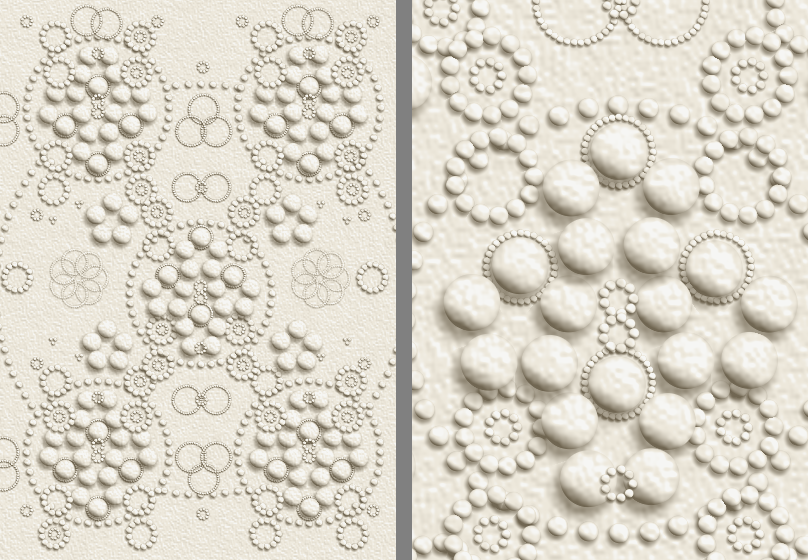
Left, the full canvas; right, a detail of the centre.
This pattern is drawn by a Shadertoy shader. Its source:

```glsl
// Embossed cream paper with beaded medallions, pentagon clusters and linked bead rings.
const float WIDTH = 5.44;              // canvas width in layout units, y runs down
const float GROUND = 0.91;             // tone of the flat paper
const float QUARTER = 1.5707963;
const vec2 LIGHT = vec2(0.5, -0.866);

float hash(vec2 p) {
    vec3 h = fract(vec3(p.xyx) * 0.1031);
    h += dot(h, h.yzx + 33.33);
    return fract((h.x + h.y) * h.z);
}

float noise(vec2 p) {
    vec2 i = floor(p), f = fract(p);
    f = f * f * (3.0 - 2.0 * f);
    return mix(mix(hash(i), hash(i + vec2(1, 0)), f.x),
               mix(hash(i + vec2(0, 1)), hash(i + 1.0), f.x), f.y);
}

// Fine embossed tooth of the paper
float paperGrain(vec2 p) {
    vec2 s = p * 42.0;
    return 0.085 * (noise(s) - noise(s + LIGHT)) + 0.02 * (noise(p * 9.0) - 0.5);
}

// Raised dome at q with a soft shadow cast at shadowQ
float dome(float tone, vec2 q, vec2 shadowQ, float r, float px) {
    float shade = 1.0 - smoothstep(-0.3 * r, 0.3 * r + px, length(shadowQ) - r);
    tone *= 1.0 - 0.36 * shade;
    vec2 n = q / r;
    float slope = dot(n, LIGHT), m = min(length(n), 1.0);
    float body = 0.935 + 0.05 * slope - 0.44 * smoothstep(0.25, 1.05, -slope) - 0.13 * pow(m, 8.0);
    return mix(tone, body, clamp(0.5 + (r - length(q)) / px, 0.0, 1.0));
}

// Offset from the nearest of n slightly uneven beads on a circle
vec2 nearBead(vec2 p, vec2 c, float R, float n, float r, float phase) {
    vec2 q = p - c;
    float stepAngle = 4.0 * QUARTER / n;
    float k = mod(round((atan(q.y, q.x) - phase) / stepAngle), n);
    float a = k * stepAngle + phase;
    vec2 seed = vec2(k + c.x * 37.0, n + c.y * 53.0);
    vec2 wobble = vec2(hash(seed), hash(seed + 19.0)) - 0.5;
    return q - R * vec2(cos(a), sin(a)) - 0.2 * r * wobble;
}

float beadRing(float tone, vec2 p, vec2 c, float R, float n, float r, float phase, float px) {
    if (abs(length(p - c) - R) > 2.0 * r + px) return tone;
    vec2 q = nearBead(p, c, R, n, r, phase);
    vec2 s = nearBead(p + LIGHT * 0.4 * r, c, R, n, r, phase);
    return dome(tone, q, s, r, px);
}

float tinyRing(float tone, vec2 p, vec2 c, float px) {
    return beadRing(tone, p, c, 0.065, 9.0, 0.02, 0.0, px);
}

// Several fine beaded rings linked around one centre
float linkedRings(float tone, vec2 p, vec2 c, int count, float spread, float R,
                  float phase, float strength, float px) {
    if (length(p - c) > spread + R + 0.1) return tone;
    float drawn = tone;
    for (int i = 0; i < count; i++) {
        float a = phase + 4.0 * QUARTER * float(i) / float(count);
        drawn = beadRing(drawn, p, c + spread * vec2(cos(a), sin(a)), R, 38.0, 0.016, 0.0, px);
    }
    return mix(tone, drawn, strength);
}

float pentagon(float tone, vec2 p, vec2 c, float phase, float px) {
    return beadRing(tone, p, c, 0.242, 5.0, 0.13, phase, px);
}

// Four mirrored pairs of bead rings around a medallion, some with a tiny ring inside
float satellites(float tone, vec2 p, vec2 c, float flip, float px) {
    vec2 place[4] = vec2[4](vec2(0.58, 0.98), vec2(0.53, 0.49), vec2(0.57, -0.66), vec2(0.60, -1.12));
    for (int i = 0; i < 8; i++) {
        vec2 o = c + place[i / 2] * vec2(i % 2 == 0 ? -1.0 : 1.0, flip);
        tone = beadRing(tone, p, o, 0.18, 13.0, 0.043, 0.0, px);
        if (hash(o * 71.0) > 0.45) tone = tinyRing(tone, p, o, px);
    }
    return tone;
}

float medallion(float tone, vec2 p, vec2 c, float flip, float px) {
    float d = length(p - c);
    if (d > 1.6) return tone;
    tone = mix(GROUND, tone, smoothstep(0.98 - px, 0.98 + px, d));
    tone = beadRing(tone, p, c, 0.98, 44.0, 0.046, 0.0, px);
    if (flip > 0.0) tone = satellites(tone, p, c, flip, px);
    for (int i = 0; i < 4; i++) {
        float a = QUARTER * float(i);
        vec2 o = c + vec2(0.45 * cos(a), 0.53 * sin(a));
        tone = beadRing(tone, p, o - vec2(0.0, 0.242 * flip), 0.156, 32.0, 0.016, 0.0, px);
        tone = pentagon(tone, p, o, -flip * QUARTER, px);
    }
    for (float s = -1.0; s < 2.0; s += 2.0)
        tone = beadRing(tone, p, c + vec2(0.0, 0.08 * s - 0.02), 0.07, 9.0, 0.023, 0.0, px);
    tone = tinyRing(tone, p, c + vec2(0.0, 0.75 * flip), px);
    return flip < 0.0 ? satellites(tone, p, c, flip, px) : tone;
}

void mainImage(out vec4 fragColor, in vec2 fragCoord) {
    float px = WIDTH / iResolution.x;
    vec2 p = vec2(fragCoord.x, iResolution.y - fragCoord.y) * px;
    float tone = beadRing(GROUND, p, vec2(2.76, 3.97), 2.82, 104.0, 0.045, 0.0, px);

    for (float row = 0.0; row < 2.0; row++) {
        float down = 2.0 * row - 1.0;
        // Motifs on the centre line and left edge
        tone = linkedRings(tone, p, vec2(2.80, 4.04 + 2.34 * down), 3, 0.20, 0.20, down * QUARTER, 1.0, px);
        tone = linkedRings(tone, p, vec2(0.05, 4.00 + 2.37 * down), 2, 0.16, 0.20, QUARTER, 1.0, px);
        tone = linkedRings(tone, p, vec2(2.77, 4.03 + 1.46 * down), 2, 0.20, 0.19, 0.0, 1.0, px);
        tone = tinyRing(tone, p, vec2(2.77, 4.03 + 1.46 * down), px);
        tone = tinyRing(tone, p, vec2(2.79, 3.99 + 3.07 * down), px);
        // Motifs mirrored left and right
        for (float side = -1.0; side < 2.0; side += 2.0) {
            vec2 c = vec2(2.80 + 1.45 * side, 1.48 + 4.73 * row);
            tone = medallion(tone, p, c, -1.0, px);
            tone = pentagon(tone, p, vec2(2.78 + (1.24 + 0.06 * row) * side, 3.89 + 0.87 * down), -QUARTER, px);
            tone = tinyRing(tone, p, vec2(2.76 + 2.25 * side, 3.97 + 1.02 * down), px);
            tone = tinyRing(tone, p, vec2(2.75 + 2.38 * side, 0.29 + 6.72 * row), px);
            for (float k = 0.0; k < 2.0; k++)
                tone = beadRing(tone, p, vec2(2.75 + (1.66 + 0.36 * k) * side, 3.85 + (1.05 - 0.22 * k) * down),
                                0.035, 3.0, 0.022, QUARTER, px);
            if (row > 0.5) continue;
            tone = linkedRings(tone, p, vec2(c.x - 0.02, 0.30), 2, 0.14, 0.20, 0.15, 0.9, px);
            tone = linkedRings(tone, p, vec2(2.74 + 1.66 * side, 3.82), 7, 0.23, 0.17, 0.0, 0.5, px);
            tone = beadRing(tone, p, vec2(2.68 + 2.44 * side, 3.81), 0.18, 14.0, 0.042, 0.0, px);
            tone = tinyRing(tone, p, vec2(2.75 + 0.58 * side, 0.29), px);
        }
    }
    tone = medallion(tone, p, vec2(2.76, 4.03), 1.0, px);

    // Warm tone ramp from shadow through paper to highlight
    tone += paperGrain(p);
    vec3 color = mix(vec3(0.44, 0.40, 0.32), vec3(0.93, 0.91, 0.86), clamp((tone - 0.40) / 0.51, 0.0, 1.0));
    color = mix(color, vec3(0.965, 0.965, 0.955), smoothstep(0.91, 0.97, tone));
    fragColor = vec4(color, 1.0);
}
```
